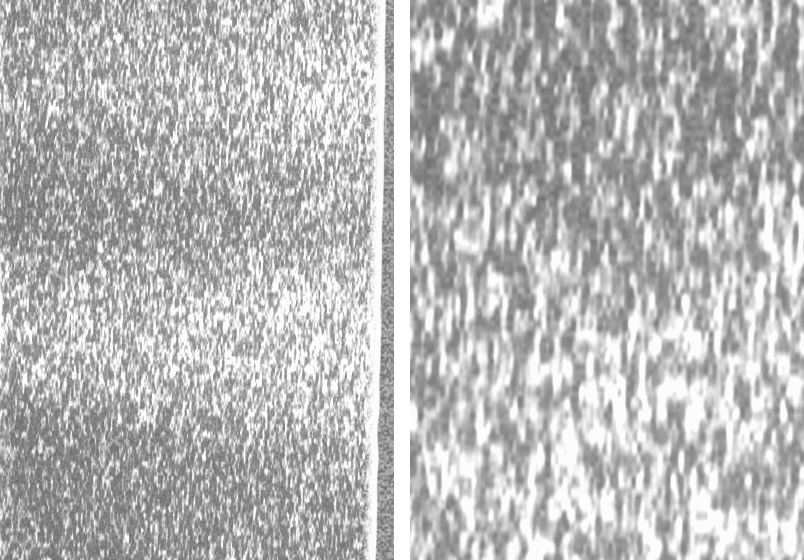
Left, the full canvas; right, a detail of the centre.
A Shadertoy shader for this texture:

```glsl
// Brushed metal plate in grey: thin upright glints fading into a dull base,
// with broad bands of light setting how many glints turn white.
// A bright rim closes the plate, with a strip of grainy grey beyond it.

float hash(vec2 cell) {
    vec3 q = fract(vec3(cell.xyx) * 0.1031);
    q += dot(q, q.yzx + 33.33);
    return fract((q.x + q.y) * q.z);
}

float valueNoise(vec2 p) {
    vec2 cell = floor(p);
    vec2 f = fract(p);
    f = f * f * (3.0 - 2.0 * f);
    float low = mix(hash(cell), hash(cell + vec2(1, 0)), f.x);
    float high = mix(hash(cell + vec2(0, 1)), hash(cell + vec2(1, 1)), f.x);
    return mix(low, high, f.y);
}

// Broad illumination: x runs to the right, depth runs down from the top
float bandLight(float x, float depth) {
    float upper = exp(-pow((depth - 0.13 - 0.06 * x) / 0.14, 2.0));
    float lower = smoothstep(0.38, 0.57, depth)
                * (1.0 - smoothstep(0.65, 0.76 + 0.14 * x, depth));
    float side = 0.46 * x * (1.0 - 0.40 * depth);
    float leftEdge = 0.3 * (1.0 - smoothstep(0.0, 0.02, x));
    return 0.12 + side + 0.30 * upper + 0.42 * lower + leftEdge;
}

// Narrow upright streaks in two sizes, leaning slightly
float streaks(vec2 p) {
    p.x -= 0.03 * p.y;
    float coarse = valueNoise(p * vec2(250.0, 76.0));
    float fine = valueNoise(p * vec2(390.0, 150.0) + 57.0);
    return 0.6 * coarse + 0.4 * fine;
}

void mainImage(out vec4 fragColor, in vec2 fragCoord) {
    vec2 uv = fragCoord / iResolution.xy;
    vec2 p = fragCoord / iResolution.y;
    float pixel = 1.0 / iResolution.x;
    float grain = valueNoise(p * vec2(370.0, 310.0) + 19.0) - 0.5;

    // Plate: glints rise gradually out of the base and saturate to white
    float patches = valueNoise(p * vec2(24.0, 17.0)) - 0.5;
    float light = clamp(bandLight(uv.x, 1.0 - uv.y) + 0.07 * patches, 0.0, 1.0);
    float excess = streaks(p) - mix(0.54, 0.22, light);
    float glint = 0.5 * (excess + sqrt(excess * excess + 0.008));
    float base = 0.455 + 0.13 * light + 0.13 * grain;
    float tone = min(base + 1.25 * glint, 0.99);

    // Bright rim along the slanting, slightly uneven right edge
    float edge = 0.954 + 0.027 * uv.y + 0.005 * (valueNoise(vec2(3.0, uv.y * 22.0)) - 0.5);
    float rim = smoothstep(edge - 0.040, edge - 0.012, uv.x + 0.012 * grain);
    tone = mix(tone, 0.99, rim);

    // Grainy strip beyond the plate
    float speckle = valueNoise(p * 260.0 + 83.0) - 0.5;
    float strip = 0.59 + 0.28 * speckle + 0.13 * grain;
    tone = mix(tone, strip, smoothstep(edge - pixel, edge + pixel, uv.x));

    fragColor = vec4(vec3(clamp(tone, 0.0, 1.0)), 1.0);
}
```
